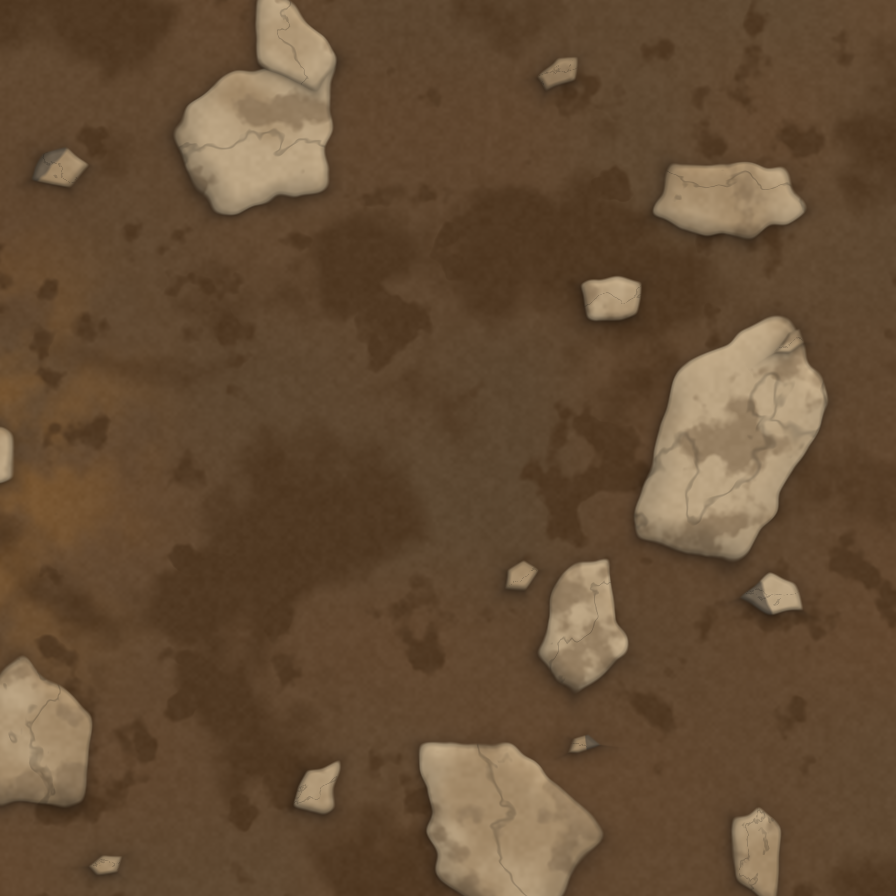
Write a WebGL 1 fragment shader that draws this texture.

```glsl
precision highp float;
// Pale broken stones lying on bare brown earth, seen from above.
// The earth is layered value noise; each stone is a soft-maximum of jittered
// half planes, spread by a low-discrepancy sequence around an empty clearing.
uniform vec2 u_resolution;

const vec2 LIGHT = vec2(0.5, 0.86);

float hash(vec2 p) {
  return fract(sin(dot(p, vec2(127.1, 311.7))) * 43758.545);
}

float noise(vec2 p) {
  vec2 cell = floor(p), f = fract(p);
  f = f * f * (3.0 - 2.0 * f);
  return mix(mix(hash(cell), hash(cell + vec2(1.0, 0.0)), f.x),
             mix(hash(cell + vec2(0.0, 1.0)), hash(cell + 1.0), f.x), f.y);
}

float fbm(vec2 p) {
  float sum = 0.0, amp = 0.53;
  for (int i = 0; i < 4; i++) {
    sum += amp * noise(p);
    p = mat2(1.6, 1.2, -1.2, 1.6) * p + 7.3;
    amp *= 0.5;
  }
  return sum;
}

mat2 rotation(float a) {
  return mat2(cos(a), sin(a), -sin(a), cos(a));
}

vec3 earth(vec2 p) {
  vec3 col = vec3(0.37, 0.28, 0.19) * (0.96 + 0.09 * fbm(p * 4.0 + 2.0));

  // Reddish drift, and a golden stain at the left border
  col += vec3(0.018, -0.004, -0.010) * (noise(p * 7.0 + 5.0) - 0.4);
  float stain = smoothstep(0.36, 0.02, length((p - vec2(0.0, 0.48)) * vec2(1.5, 1.0)));
  col = mix(col, vec3(0.47, 0.335, 0.19), stain * smoothstep(0.3, 0.65, fbm(p * 14.0)));

  // Damp patches, small clods and a faint curved groove
  float damp = smoothstep(0.56, 0.72, fbm(p * 7.0 + 13.0));
  float clods = smoothstep(0.62, 0.74, fbm(p * 19.0 + 31.0));
  float ring = abs(length(p - vec2(0.19, 0.83)) - 0.25 - 0.04 * (fbm(p * 12.0) - 0.5));
  float groove = smoothstep(0.025, 0.0, ring) * smoothstep(0.66, 0.56, p.y)
               * smoothstep(0.34, 0.2, p.x);
  col = mix(col, vec3(0.30, 0.21, 0.125), max(max(damp, clods) * 0.85, groove * 0.6));

  // Fine soft grain
  float grain = noise(p * 130.0) + 0.7 * noise(p * 260.0) - 0.85;
  return col + 0.022 * grain;
}

// Outward direction in xy, distance relative to the stone radius in z
vec3 stoneField(vec2 q, float seed) {
  vec2 dir = vec2(0.0);
  float total = 0.0;
  for (int k = 0; k < 5; k++) {
    vec2 id = vec2(float(k), seed);
    float a = 1.2566 * (float(k) + 0.55 * hash(id + 0.3));
    vec2 n = vec2(cos(a), sin(a));
    float w = exp(15.0 * (dot(q, n) - mix(0.62, 1.16, hash(id + 4.7))));
    dir += n * w;
    total += w;
  }
  return vec3(dir / total, log(total) / 15.0);
}

vec3 stoneColour(vec2 p, vec2 q, vec3 field, float radius, float seed) {
  float mottle = fbm(p * 24.0 + seed * 5.0);
  vec3 col = mix(vec3(0.63, 0.53, 0.40), vec3(0.73, 0.64, 0.51),
                 smoothstep(0.32, 0.65, fbm(p * 11.0 + seed)));
  col = mix(col, vec3(0.54, 0.45, 0.34), 0.8 * smoothstep(0.52, 0.68, mottle));

  // Some stones carry a dark grey face
  float grey = step(0.68, hash(vec2(seed, 8.1))) * smoothstep(0.0, 0.18, q.x - 0.15 + 0.8 * (mottle - 0.5));
  col = mix(col, vec3(0.36, 0.32, 0.27), 0.8 * grey);

  // Break line, lit bevel and darker rim
  float crack = abs(q.y * 0.5 + q.x * 0.25 + 0.9 * (fbm(q * 2.0 + seed) - 0.5));
  col *= 1.0 - 0.16 * smoothstep(0.045, 0.0, crack);
  float bevel = smoothstep(-0.34, -0.02, field.z);
  col *= 1.0 + bevel * (0.16 * dot(field.xy, LIGHT) - 0.07);
  col *= 1.0 - 0.22 * smoothstep(-0.006, 0.0, field.z * radius);
  return col + 0.03 * (noise(p * 170.0) - 0.5);
}

void main() {
  vec2 p = gl_FragCoord.xy / u_resolution.y;
  vec3 col = earth(p);
  vec2 chip = vec2(noise(p * 42.0), noise(p * 42.0 + 19.0)) - 0.5;
  vec2 clearing = vec2(0.33, 0.5);

  for (int i = 0; i < 18; i++) {
    float seed = float(i);
    float radius = 0.118 * exp(-0.14 * seed);

    // Scatter evenly, then push outward from the clearing
    vec2 away = fract(vec2(0.80, 0.50) + seed * vec2(0.7549, 0.5698)) - clearing;
    float dist = length(away);
    vec2 centre = clearing + away / dist * (dist + 0.25 * exp(-12.0 * dist * dist));

    vec2 offset = p - centre;
    if (length(offset) > 2.2 * radius + 0.03) continue;
    mat2 turn = rotation(6.2832 * hash(vec2(seed, 2.9)));
    vec2 q = turn * (offset + chip * min(0.012, 0.25 * radius)) * vec2(1.0) / radius;
    q *= vec2(0.84, 1.22);
    vec3 field = stoneField(q, seed);
    field.xy = field.xy * turn;
    float d = field.z * radius;

    // Contact shadow, deeper on the side away from the light
    float shadow = exp(-max(d, 0.0) / 0.007) * (0.26 - 0.16 * dot(field.xy, LIGHT));
    col *= 1.0 - shadow;
    col = mix(col, stoneColour(p, q, field, radius, seed), smoothstep(0.0018, -0.0018, d));
  }
  gl_FragColor = vec4(col, 1.0);
}
```
